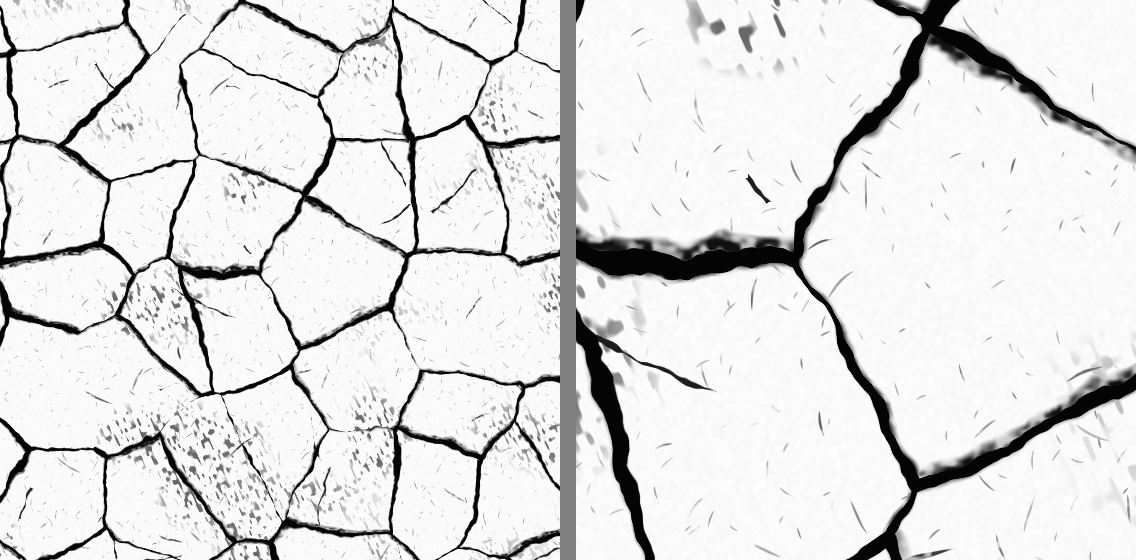
Left: the whole. Right: its middle third, enlarged.
Write a Shadertoy shader that draws this texture.

```glsl
// Dry cracked ground in stark black ink: jagged cracks, grey crumbling rims, fine scratches.
#define CELLS 5.6            // plates across the canvas
#define HAIR_CELLS 7.5       // spacing of the secondary hairline net
#define CRACK_THIN 0.0012    // half width of the finest cracks
#define CRACK_WIDE 0.0054    // half width of the boldest cracks
#define RIM 0.0085           // reach of the crumbling rims
#define BEND 0.022           // slow wander of the cracks
#define JAG 0.0065           // small kinks of the cracks
#define ROUGH 0.0036         // raggedness of the edges
#define SCRATCH 0.85         // darkness of the scratches
#define PAPER vec3(0.995)
#define INK vec3(0.015)

vec2 hash2(vec2 p) {
    vec3 q = fract(p.xyx * vec3(0.1031, 0.1030, 0.0973));
    q += dot(q, q.yzx + 33.33);
    return fract((q.xx + q.yz) * q.zy);
}

float noise(vec2 p) {
    vec2 i = floor(p), f = fract(p);
    f = f * f * (3.0 - 2.0 * f);
    float low = mix(hash2(i).x, hash2(i + vec2(1, 0)).x, f.x);
    float high = mix(hash2(i + vec2(0, 1)).x, hash2(i + vec2(1, 1)).x, f.x);
    return mix(low, high, f.y);
}

vec2 noise2(vec2 p) {
    return vec2(noise(p), noise(p + vec2(37.2, 91.7))) - 0.5;
}

// Layered sines for the broad curves, noise for the kinks
vec2 wander(vec2 p) {
    vec2 sway = sin(p.yx * vec2(17.0, 14.0) + 2.0 * sin(p * 9.0 + vec2(1.0, 4.0)));
    return 0.35 * BEND * sway + BEND * noise2(p * 13.0)
         + JAG * noise2(p * 42.0) + 0.5 * JAG * noise2(p * 95.0);
}

vec2 site(vec2 id) {
    return 0.1 + 0.8 * hash2(id + 71.0);
}

// Cellular borders: x = signed distance to the black core, y = to the grey rim
vec2 cracks(vec2 p, float cells, float keep, float girth) {
    vec2 q = p * cells, base = floor(q), f = fract(q);
    vec2 nearId = vec2(0), nearVec = vec2(0);
    float best = 9.0;
    for (int k = 0; k < 9; k++) {
        vec2 g = vec2(k % 3, k / 3) - 1.0;
        vec2 r = g + site(base + g) - f;
        if (dot(r, r) < best) { best = dot(r, r); nearVec = r; nearId = g; }
    }
    vec2 result = vec2(1.0);
    for (int k = 0; k < 25; k++) {
        vec2 g = nearId + vec2(k % 5, k / 5) - 2.0;
        vec2 r = g + site(base + g) - f;
        vec2 across = r - nearVec;
        if (dot(across, across) < 1e-5) continue;
        vec2 edge = hash2(2.0 * base + g + nearId + 13.0);
        if (edge.x > keep) continue;
        vec2 normal = normalize(across);
        float dist = dot(0.5 * (nearVec + r), normal) / cells;
        float width = girth * mix(CRACK_THIN, CRACK_WIDE, edge.x / keep);
        float side = mix(0.3, 1.0, step(0.0, normal.y * (edge.y - 0.5)));
        float rim = girth * RIM * side * (0.2 + 0.8 * abs(normal.y)) * fract(edge.y * 7.0);
        result = min(result, vec2(dist - width, dist - width - rim));
    }
    return result;
}

// Tapered strokes, scattered one per grid square
float strokes(vec2 p, float grid, float density, float reach, float width, float px) {
    vec2 base = floor(p * grid);
    float ink = 0.0;
    for (int k = 0; k < 9; k++) {
        vec2 id = base + vec2(k % 3, k / 3) - 1.0;
        vec2 place = hash2(id + grid), kind = hash2(id + grid + 57.0);
        if (kind.x > density) continue;
        float angle = 1.57 + 2.6 * (kind.y - 0.5);
        vec2 axis = vec2(cos(angle), sin(angle));
        vec2 d = p - (id + place) / grid;
        float span = reach * (0.4 + 0.6 * fract(kind.y * 17.0));
        float along = dot(d, axis) / span;
        float off = abs(dot(d, vec2(-axis.y, axis.x)) + 0.12 * span * along * along);
        float body = width * (1.0 - along * along);
        float line = smoothstep(px, -px, off - body) * smoothstep(1.0, 0.7, abs(along));
        ink = max(ink, line * (0.45 + 0.55 * place.x));
    }
    return ink;
}

void mainImage(out vec4 fragColor, in vec2 fragCoord) {
    vec2 p = fragCoord / iResolution.y;
    float px = 0.8 / iResolution.y;
    vec2 bent = p + wander(p);
    float grit = noise(p * 210.0);
    float ragged = ROUGH * (0.6 * noise(p * 75.0) + 0.4 * grit - 0.5);

    // Main cracks, swelling and thinning along their way
    float swell = 0.0032 * (noise(p * 11.0 + 5.0) - 0.5);
    vec2 bold = cracks(bent, CELLS, 0.94, 1.0) + ragged - swell;
    float ink = smoothstep(px, -px, bold.x);
    float crumble = smoothstep(0.2, 0.75, 0.6 * grit + 0.4 * noise(p * vec2(90.0, 240.0)));
    ink = max(ink, smoothstep(0.001, -0.004, bold.y) * mix(0.2, 0.95, crumble));

    // Hairlines that fade out partway
    float fade = 0.006 * smoothstep(0.55, 0.3, noise(p * 8.0 + 20.0));
    vec2 hair = cracks(bent + 3.7, HAIR_CELLS, 0.2, 0.4) + ragged + fade;
    ink = max(ink, 0.9 * smoothstep(px, -px, hair.x));

    // Scratches from long to tiny, broken up by grit
    vec2 s = p + 0.004 * noise2(p * 60.0);
    float broken = smoothstep(0.15, 0.5, grit);
    float marks = strokes(s, 9.0, 0.28, 0.032, 0.0016, px);
    marks = max(marks, 0.75 * strokes(s, 25.0, 0.32, 0.014, 0.0007, px));
    marks = max(marks, 0.6 * strokes(s, 62.0, 0.38, 0.006, 0.0005, px));
    ink = max(ink, SCRATCH * marks * mix(0.35, 1.0, broken));

    // Smudged patches of flecks and faint paper grain
    float patchy = smoothstep(0.62, 0.88, noise(p * 9.0 + 40.0));
    float flecks = smoothstep(0.6, 0.85, noise(mat2(0.9, -0.4, 0.4, 0.9) * p * vec2(230.0, 110.0)));
    ink = max(ink, 0.6 * patchy * flecks);
    ink = max(ink, 0.025 * noise(p * 400.0));

    fragColor = vec4(mix(PAPER, INK, ink), 1.0);
}
```
